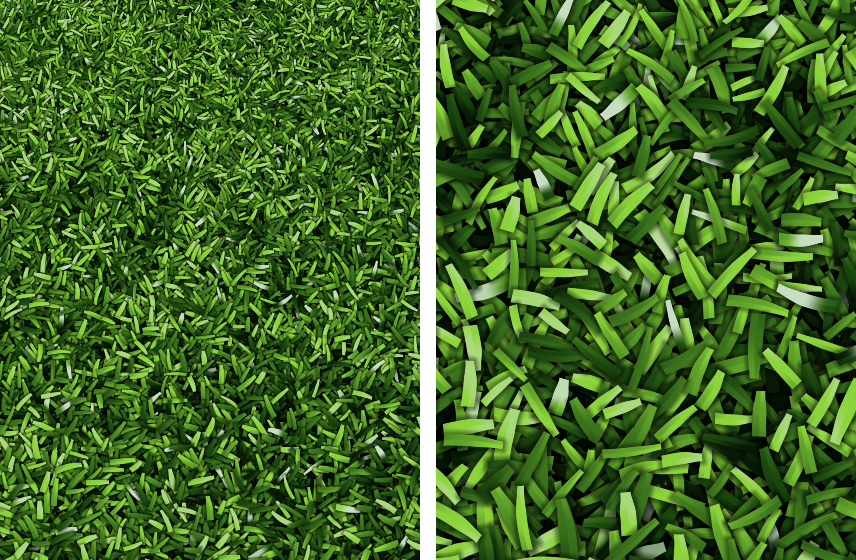
Left: the whole. Right: its middle third, enlarged.
Give the GLSL for this texture, as a Shadertoy shader.

```glsl
const float BLADE_CELL = 0.015;
const float TUFT_SIZE = 4.6;
const int LAYERS = 8;

const vec3 SOIL = vec3(0.02, 0.06, 0.015);
const vec3 SHADE = vec3(0.03, 0.10, 0.02);
const vec3 DEEP = vec3(0.10, 0.27, 0.055);
const vec3 LEAF = vec3(0.23, 0.45, 0.11);
const vec3 FRESH = vec3(0.37, 0.63, 0.16);
const vec3 LIME = vec3(0.55, 0.83, 0.23);
const vec3 PALE = vec3(0.66, 0.85, 0.48);
const vec3 GLINT = vec3(0.78, 0.87, 0.76);

vec3 hash3(vec2 p) {
    vec3 q = fract(p.xyx * vec3(0.1031, 0.1030, 0.0973));
    q += dot(q, q.yxz + 33.33);
    return fract((q.xxy + q.yzz) * q.zyx);
}

mat2 rotation(float a) {
    float c = cos(a), s = sin(a);
    return mat2(c, s, -s, c);
}

vec3 grassRamp(float tone) {
    vec3 col = mix(SHADE, DEEP, smoothstep(0.06, 0.23, tone));
    col = mix(col, LEAF, smoothstep(0.23, 0.48, tone));
    col = mix(col, FRESH, smoothstep(0.48, 0.70, tone));
    col = mix(col, LIME, smoothstep(0.70, 0.87, tone));
    return mix(col, PALE, smoothstep(0.92, 1.06, tone));
}

// Log-polar ground: blades shrink evenly towards a far vanishing point
vec2 groundPlane(vec2 toHorizon) {
    return vec2(atan(toHorizon.x, toHorizon.y), -log(length(toHorizon)));
}

// Tuft of a root: xy = offset from its centre, z = random shade
vec3 tuftAt(vec2 root) {
    vec2 p = rotation(0.55) * root / TUFT_SIZE;
    vec2 id = floor(p);
    vec3 rnd = hash3(id + 71.0);
    vec2 offset = p - id - mix(vec2(0.25), vec2(0.75), rnd.xy);
    return vec3(rotation(-0.55) * offset, rnd.z);
}

// Signed distance to a blunt, slightly narrowing strip
float bladeDistance(vec2 q, float halfLength, float halfWidth) {
    float narrowing = 1.0 - 0.35 * smoothstep(0.0, halfLength, q.y);
    vec2 d = abs(q) - vec2(halfWidth * narrowing, halfLength);
    return length(max(d, 0.0)) + min(max(d.x, d.y), 0.0);
}

// Paints the blade rooted in one cell over the colour below it
vec3 paintBlade(vec3 below, vec2 p, vec2 id, vec2 seed, float height, float light, float px) {
    vec3 place = hash3(id + seed);
    vec3 form = hash3(id + seed + 157.3);
    vec3 look = hash3(id + seed + 311.7);
    if (place.z > 0.74) return below;

    vec2 root = id + place.xy;
    vec3 tuft = tuftAt(root + seed * 0.013);
    vec2 fan = tuft.xy * 1.7 + vec2(0.12, 0.42);
    float lean = atan(fan.x, fan.y) + (form.x - 0.5) * 1.9;

    vec2 q = rotation(lean) * (p - root);
    float halfLength = mix(0.5, 0.98, form.y);
    float halfWidth = mix(0.12, 0.23, form.z);
    q.x += (look.y - 0.5) * 0.3 * q.y * q.y;
    float d = bladeDistance(q, halfLength, halfWidth);

    float along = q.y / halfLength;
    float tone = 0.84 * look.x + 0.55 * height - 0.27;
    tone += 0.12 * along + 0.24 * (tuft.z - 0.5) + light;
    tone -= 0.16 * dot(tuft.xy, tuft.xy);
    tone += 0.07 * smoothstep(-px, px, q.x) - 0.035;

    vec3 col = grassRamp(tone);
    float shine = step(0.955, look.z) * smoothstep(-0.7, 0.1, along) * height;
    col = mix(col, GLINT, shine);

    float shadow = 1.0 - smoothstep(0.0, 0.20, d);
    float cover = 1.0 - smoothstep(-0.55 * px, 0.55 * px, d);
    return mix(below * (1.0 - 0.42 * shadow), col, cover);
}

// Lower blades are drawn last, so they stand in front
vec3 paintLayer(vec3 col, vec2 p, vec2 seed, float height, float light, float px) {
    vec2 cell = floor(p);
    for (int j = 1; j >= -1; j--) {
        for (int i = -1; i <= 1; i++) {
            vec2 id = cell + vec2(float(i), float(j));
            col = paintBlade(col, p, id, seed, height, light, px);
        }
    }
    return col;
}

void mainImage(out vec4 fragColor, in vec2 fragCoord) {
    vec2 uv = fragCoord / iResolution.y;
    float middle = 0.5 * iResolution.x / iResolution.y;
    vec2 toHorizon = vec2(uv.x - middle, 1.8 - uv.y);
    vec2 ground = groundPlane(toHorizon) / BLADE_CELL;
    float px = 1.0 / (iResolution.y * length(toHorizon) * BLADE_CELL);

    // Broad patches of light, brighter with distance
    float patches = sin(ground.x * 0.21 + ground.y * 0.17) * sin(ground.y * 0.26 - ground.x * 0.11);
    float light = 0.05 * patches + 0.13 * (uv.y - 0.5);

    vec3 col = SOIL;
    for (int i = 0; i < LAYERS; i++) {
        float height = float(i + 1) / float(LAYERS);
        vec2 shift = vec2(0.37, 0.61) * float(i);
        vec2 seed = vec2(37.0, 53.0) * float(i);
        col = paintLayer(col, ground + shift, seed, height, light, px);
    }
    fragColor = vec4(col, 1.0);
}
```
